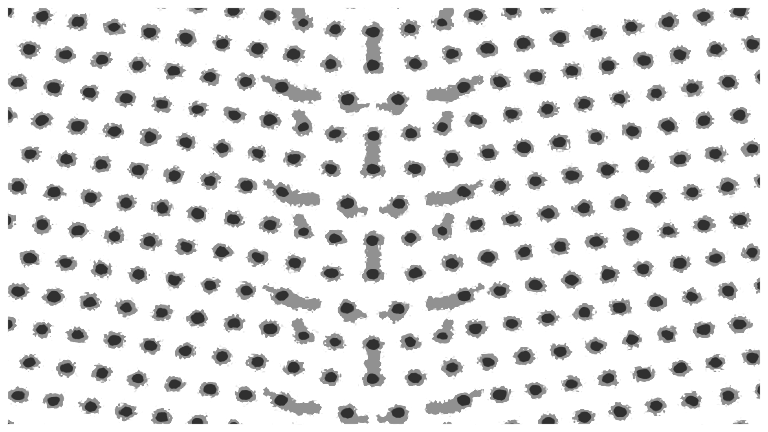
Give the GLSL for this pattern, as a Shadertoy shader.

```glsl
const float CANVAS_HEIGHT = 432.0;      // drawing units per canvas height
const float MIRROR_X = 373.0;
const float PERIOD = 104.4;             // vertical repeat along the seam
const vec4 FRAME = vec4(8.0, 8.0, 760.0, 424.0);
const vec2 LATTICE_A = vec2(36.0, -5.4);
const vec2 LATTICE_B = vec2(12.0, 33.0);
const vec2 LATTICE_ORIGIN = vec2(79.0, 54.2);
const float SEAM_HALF_WIDTH = 72.0;
const vec2 DOT_STRETCH = vec2(0.87, 1.08);
const float CORE_RADIUS = 5.5;
const float HALO_RADIUS = 8.7;
const vec3 PAPER = vec3(1.0);
const vec3 HALO_GREY = vec3(0.57);
const vec3 CORE_GREY = vec3(0.19);
const vec3 SPECK_GREY = vec3(0.9);

// Seam dots: distance from the mirror axis, depth, core scale
const int DOTS = 6;
const vec3 SEAM_DOTS[DOTS] = vec3[DOTS](
    vec3(0.0, 31.8, 1.0), vec3(0.0, 65.2, 1.0), vec3(25.5, 99.4, 1.05),
    vec3(37.7, 29.2, 0.95), vec3(42.0, 64.4, 1.0), vec3(69.5, 22.8, 0.85));

// Grey smears: segment ends and radius
const int SMEARS = 8;
const vec4 SMEAR_ENDS[SMEARS] = vec4[SMEARS](
    vec4(0.0, 30.0, 0.0, 64.0), vec4(-6.0, 67.0, 6.0, 67.0),
    vec4(26.0, 100.5, 23.0, 104.0), vec4(22.0, 105.0, 8.0, 106.0),
    vec4(91.0, 88.0, 76.0, 94.5), vec4(76.0, 94.5, 59.0, 95.0),
    vec4(107.0, 78.5, 91.0, 87.0), vec4(69.5, 22.0, 75.0, 11.0));
const float SMEAR_RADIUS[SMEARS] = float[SMEARS](
    7.2, 5.5, 9.3, 3.2, 6.8, 6.3, 3.2, 5.8);

float hash(vec2 p) {
    return fract(sin(dot(p, vec2(127.1, 311.7))) * 43758.55);
}

float noise(vec2 p) {
    vec2 i = floor(p), f = fract(p);
    f = f * f * (3.0 - 2.0 * f);
    return mix(mix(hash(i), hash(i + vec2(1, 0)), f.x),
               mix(hash(i + vec2(0, 1)), hash(i + 1.0), f.x), f.y);
}

vec2 wrapDepth(vec2 d) {
    d.y -= PERIOD * round(d.y / PERIOD);
    return d;
}

// Distance to the nearest dot of the tilted lattice
float latticeDistance(vec2 q) {
    mat2 basis = mat2(LATTICE_A, LATTICE_B);
    vec2 cell = round(inverse(basis) * (q - LATTICE_ORIGIN));
    float nearest = 1e3;
    for (int j = -1; j <= 1; j++)
    for (int i = -1; i <= 1; i++) {
        vec2 center = LATTICE_ORIGIN + basis * (cell + vec2(i, j));
        if (center.x > SEAM_HALF_WIDTH)
            nearest = min(nearest, length((q - center) * DOT_STRETCH));
    }
    return nearest;
}

float smearDistance(vec2 q, vec4 ends, float radius) {
    vec2 d = wrapDepth(q - 0.5 * (ends.xy + ends.zw));
    vec2 halfAxis = 0.5 * (ends.zw - ends.xy);
    float t = clamp(dot(d, halfAxis) / dot(halfAxis, halfAxis), -1.0, 1.0);
    return length(d - halfAxis * t) - radius;
}

void mainImage(out vec4 fragColor, in vec2 fragCoord) {
    float unitsPerPixel = CANVAS_HEIGHT / iResolution.y;
    vec2 p = fragCoord * unitsPerPixel;
    p.y = CANVAS_HEIGHT - p.y;
    vec2 q = vec2(abs(p.x - MIRROR_X), p.y);

    // Dots and smears
    float dotDistance = latticeDistance(q);
    float core = dotDistance - CORE_RADIUS;
    float halo = dotDistance - HALO_RADIUS;
    for (int i = 0; i < DOTS; i++) {
        float d = length(wrapDepth(q - SEAM_DOTS[i].xy) * DOT_STRETCH);
        core = min(core, d - CORE_RADIUS * SEAM_DOTS[i].z);
        halo = min(halo, d - HALO_RADIUS);
    }
    for (int i = 0; i < SMEARS; i++)
        halo = min(halo, smearDistance(q, SMEAR_ENDS[i], SMEAR_RADIUS[i]));

    // Ragged edges
    float coarse = noise(p / 6.5) - 0.5;
    float fine = noise(p / 2.2 + 40.0) - 0.5;
    core += 2.2 * coarse + 1.0 * fine;
    halo += 2.5 * coarse + 4.0 * fine;

    // Tones
    float soft = 0.7 * unitsPerPixel;
    float speck = smoothstep(0.78, 0.92, noise(p / 2.0 + 90.0))
                * (1.0 - smoothstep(2.0, 5.0, halo));
    vec3 color = mix(PAPER, SPECK_GREY, speck);
    color = mix(color, HALO_GREY, 1.0 - smoothstep(-soft, soft, halo));
    color = mix(color, CORE_GREY, 1.0 - smoothstep(-soft, soft, core));

    // Blank margin
    vec2 inset = min(p - FRAME.xy, FRAME.zw - p);
    color = mix(PAPER, color, smoothstep(-soft, soft, min(inset.x, inset.y)));
    fragColor = vec4(color, 1.0);
}
```
